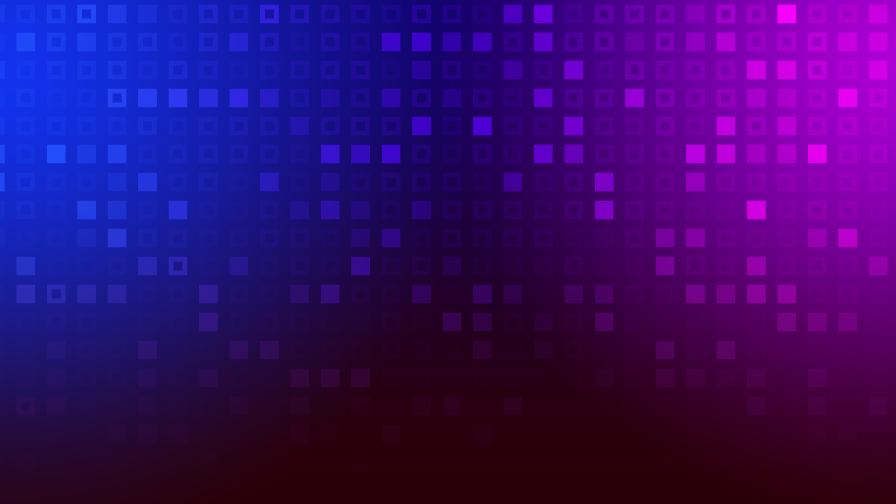
Give the GLSL for this background, as a WebGL 2 fragment shader.

```glsl
#version 300 es
precision highp float;
// A grid of softly lit squares and hollow frames over a dark backdrop.
// Two radial glows (blue left, magenta right) colour the backdrop, and a
// hash per cell picks the shape and its strength, fading towards the floor.

uniform vec2 u_resolution;
out vec4 fragColor;

float hash(vec2 cell, float seed) {
    return fract(sin(dot(cell, vec2(12.99, 78.23)) + seed * 37.7) * 43758.5);
}

// Signed distance to an axis-aligned square
float squareDistance(vec2 p, float halfSize) {
    vec2 d = abs(p) - halfSize;
    return length(max(d, 0.0)) + min(max(d.x, d.y), 0.0);
}

float glow(vec2 p, vec2 centre, float radius) {
    float t = clamp(1.0 - length(p - centre) / radius, 0.0, 1.0);
    return t * mix(1.0, t * (3.0 - 2.0 * t), 0.5);
}

vec3 backdrop(vec2 p, float aspect) {
    vec3 color = mix(vec3(0.165, 0.0, 0.03), vec3(0.07, 0.0, 0.40), smoothstep(0.0, 1.05, p.y));
    color = mix(color, vec3(0.07, 0.20, 0.94), glow(p, vec2(0.0, 0.86), 0.98));
    return mix(color, vec3(0.68, 0.0, 0.83), glow(p, vec2(aspect, 0.88), 0.92));
}

// Blue to violet to magenta across, dull purple near the floor
vec3 cellTint(float across, float height) {
    vec3 tint = mix(vec3(0.14, 0.33, 1.0), vec3(0.27, 0.0, 0.84), smoothstep(0.0, 0.52, across));
    tint = mix(tint, vec3(1.0, 0.0, 1.0), smoothstep(0.48, 0.92, across));
    return mix(vec3(0.42, 0.06, 0.50), tint, smoothstep(0.1, 0.65, height));
}

void main() {
    float aspect = u_resolution.x / u_resolution.y;
    vec2 p = gl_FragCoord.xy / u_resolution.y;
    float pixel = 1.0 / u_resolution.y;

    // Cell layout: 18 rows, columns slightly wider than the rows are tall
    vec2 pitch = vec2(0.0604, 1.0 / 18.0);
    vec2 origin = vec2(-0.0395, 0.0);
    vec2 cell = floor((p - origin) / pitch);
    vec2 centre = origin + (cell + 0.5) * pitch;
    vec2 local = p - centre;

    // Shape masks
    float outer = smoothstep(0.5, -0.5, squareDistance(local, 0.0185) / pixel);
    float hole = smoothstep(0.5, -0.5, squareDistance(local, 0.0090) / pixel);
    float frame = outer * (1.0 - hole);

    // Choose a solid square, a bright frame or a faint frame
    float kind = hash(cell, 1.0);
    float strength = hash(cell, 2.0);
    float across = centre.x / aspect;
    float fade = smoothstep(0.0, 0.8, centre.y);
    float alpha = frame * mix(0.15, 0.5, strength) * centre.y * centre.y;
    if (kind < 0.34) {
        alpha = outer * mix(0.25, 1.0, strength) * fade;
    } else if (kind < 0.38 && across < 0.4) {
        alpha = frame * 0.85 * fade;
    }

    vec3 color = mix(backdrop(p, aspect), cellTint(across, centre.y), alpha);
    fragColor = vec4(color, 1.0);
}
```
